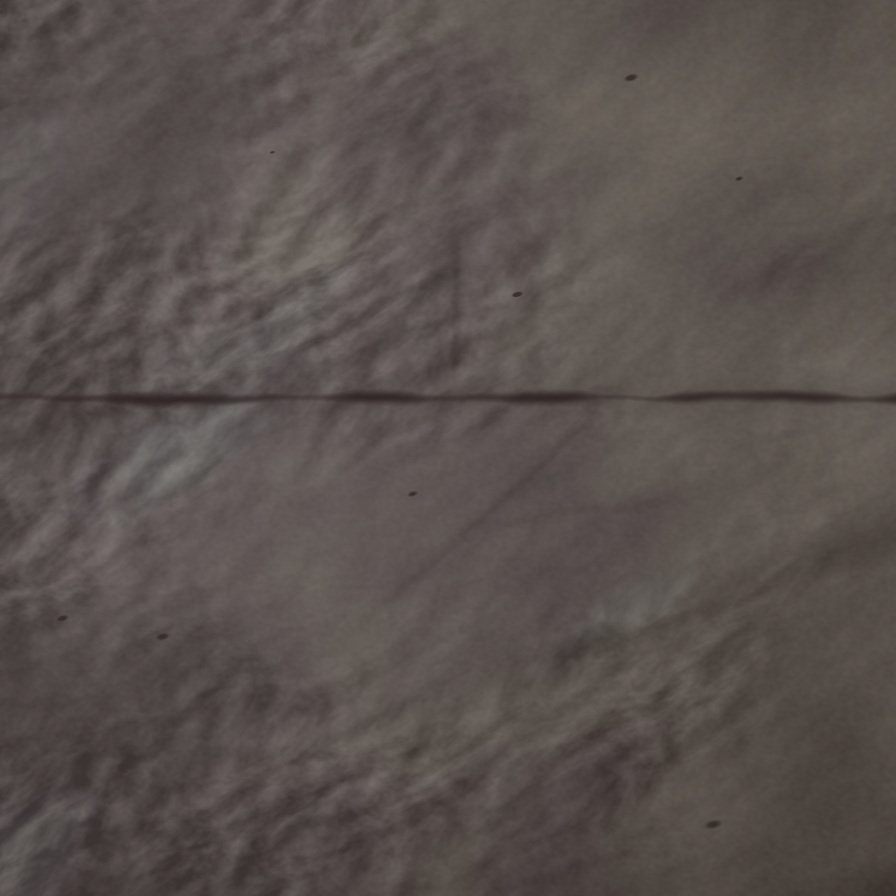
Reproduce this texture procedurally as a WebGL 1 fragment shader.

```glsl
precision highp float;
// Weathered stone wall: dim grey-brown slabs split by one dark level seam.
// Gradient noise, stretched along a rising diagonal, gives mottling and side-lit
// relief; pale worn patches, pits and faint cracks are layered on with masks.

uniform vec2 u_resolution;

const vec3 SHADOW = vec3(0.275, 0.245, 0.235);
const vec3 LIGHT = vec3(0.440, 0.412, 0.400);
const vec3 SEAM_COLOR = vec3(0.185, 0.150, 0.145);
const vec3 PALE_COLOR = vec3(0.455, 0.455, 0.445);
const vec3 OLIVE_TINT = vec3(0.004, 0.003, -0.012);
const vec3 MAUVE_TINT = vec3(0.002, -0.004, 0.006);
const float GRAIN_ANGLE = 0.56;     // rise of the diagonal bedding, radians
const float SEAM_Y = 0.556;
const float MOTTLE_STRENGTH = 0.75;
const float RELIEF_STRENGTH = 0.85;
const float DUST_STRENGTH = 0.09;
const float PIT_CELLS = 8.0;
const float PIT_SHARE = 0.17;

float hash(vec2 p) {
  vec3 q = fract(vec3(p.xyx) * 0.1031);
  q += dot(q, q.yzx + 33.33);
  return fract((q.x + q.y) * q.z);
}

vec2 gradient(vec2 cell) {
  float angle = 6.2832 * hash(cell + 71.0);
  return vec2(cos(angle), sin(angle));
}

float noise(vec2 p) {
  vec2 i = floor(p), f = p - i;
  vec2 w = f * f * f * (f * (f * 6.0 - 15.0) + 10.0);
  vec2 x = vec2(1.0, 0.0);
  float low = mix(dot(gradient(i), f), dot(gradient(i + x), f - x), w.x);
  float high = mix(dot(gradient(i + x.yx), f - x.yx),
                   dot(gradient(i + x.xx), f - x.xx), w.x);
  return mix(low, high, w.y);
}

float fbm(vec2 p) {
  float sum = 0.0, amplitude = 0.6;
  for (int i = 0; i < 4; i++) {
    sum += amplitude * noise(p);
    p = mat2(1.6, 1.2, -1.2, 1.6) * p + 17.3;
    amplitude *= 0.5;
  }
  return sum;
}

vec2 rotate(vec2 p, float angle) {
  float c = cos(angle), s = sin(angle);
  return vec2(c * p.x + s * p.y, c * p.y - s * p.x);
}

// Soft stroke from a to b, fading at both ends.
float stroke(vec2 p, vec2 a, vec2 b, float width) {
  vec2 along = b - a;
  float t = dot(p - a, along) / dot(along, along);
  float d = length(p - a - along * clamp(t, 0.0, 1.0));
  return exp(-d * d / (width * width)) * smoothstep(0.0, 0.2, t) * smoothstep(1.0, 0.7, t);
}

// Ragged ellipse lying along the bedding.
float patchMask(vec2 p, vec2 center, vec2 size, float ragged) {
  float d = length(rotate(p - center, GRAIN_ANGLE) / size);
  return smoothstep(0.0, 0.75, 1.0 - d + ragged);
}

// Sparse dark pits, one possible per cell.
float pits(vec2 p, float ragged) {
  vec2 cell = floor(p * PIT_CELLS);
  vec2 jitter = vec2(hash(cell + 5.0), hash(cell + 19.0));
  vec2 d = rotate(fract(p * PIT_CELLS) - mix(vec2(0.3), vec2(0.7), jitter), 0.25);
  float radius = mix(0.05, 0.11, hash(cell + 43.0));
  float shape = length(d * vec2(1.0, 2.0)) + 0.07 * ragged;
  return step(hash(cell + 3.0), PIT_SHARE) * smoothstep(radius, radius * 0.3, shape);
}

void main() {
  vec2 uv = gl_FragCoord.xy / u_resolution;
  vec2 bed = rotate(uv, GRAIN_ANGLE) * vec2(0.65, 1.15);
  float mottle = fbm(bed * 5.0 + 3.0);
  float ragged = fbm(bed * 17.0 + 40.0);

  // Broad light: brightest above the middle, dim toward the floor.
  vec2 fromGlow = (uv - vec2(0.52, 0.64)) * vec2(0.75, 1.05);
  float tone = 0.63 - 1.05 * dot(fromGlow, fromGlow) + MOTTLE_STRENGTH * mottle;

  // Relief lit from the upper left, roughest on the left side.
  float rough = smoothstep(-0.25, 0.35, fbm(bed * 3.2 + 9.0) + 0.45 * (0.45 - uv.x));
  vec2 bump = bed * 30.0 + 1.5 * mottle;
  vec2 slope = vec2(-0.12, 0.22);
  float relief = fbm(bump - slope) - fbm(bump + slope);
  tone += RELIEF_STRENGTH * (0.15 + rough) * relief;
  tone += 0.35 * rough * ragged;
  tone += DUST_STRENGTH * (noise(uv * 95.0) + noise(uv * vec2(150.0, 190.0)));

  // Hairline cracks, short upright joints and a dark ledge at lower right.
  vec2 bent = uv + 0.012 * vec2(mottle, ragged);
  tone -= 0.17 * stroke(bent, vec2(0.40, 0.30), vec2(0.70, 0.57), 0.006);
  tone -= 0.10 * stroke(bent, vec2(0.50, 0.41), vec2(0.82, 0.45), 0.006);
  tone -= 0.20 * stroke(bent, vec2(0.506, 0.55), vec2(0.506, 0.78), 0.006);
  tone -= 0.40 * stroke(bent, vec2(0.292, 0.54), vec2(0.285, 0.70), 0.009);
  tone -= 0.32 * stroke(bent, vec2(0.50, 0.22), vec2(1.15, 0.46), 0.025);

  vec3 color = mix(SHADOW, LIGHT, clamp(tone, -0.25, 1.2));
  color += mix(MAUVE_TINT, OLIVE_TINT, smoothstep(0.2, 0.9, uv.x + mottle));

  // Pale, cooler worn patches.
  float pale = patchMask(uv, vec2(0.20, 0.50), vec2(0.15, 0.055), ragged);
  pale = max(pale, 0.65 * patchMask(uv, vec2(0.28, 0.615), vec2(0.14, 0.05), ragged));
  pale = max(pale, 0.55 * patchMask(uv, vec2(0.71, 0.325), vec2(0.20, 0.035), ragged));
  pale = max(pale, 0.50 * patchMask(uv, vec2(0.03, 0.05), vec2(0.11, 0.07), ragged));
  pale = max(pale, 0.45 * patchMask(uv, vec2(0.01, 0.80), vec2(0.09, 0.07), ragged));
  color = mix(color, PALE_COLOR * (0.92 + 0.5 * relief), 0.62 * pale);

  // Level seam whose thickness and darkness vary along its length.
  float gap = smoothstep(-0.2, 0.3, noise(vec2(uv.x * 11.0, 2.5)));
  float offset = uv.y - SEAM_Y - 0.005 * noise(vec2(uv.x * 6.0, 8.5)) + 0.005 * ragged;
  float width = mix(0.0035, 0.0075, gap);
  float seam = exp(-offset * offset / (width * width)) * mix(0.45, 0.95, gap);
  float halo = 0.22 * exp(-abs(offset) / 0.014);
  color = mix(color, SEAM_COLOR, max(seam, halo));
  color = mix(color, SEAM_COLOR, 0.8 * pits(uv, ragged));

  gl_FragColor = vec4(color, 1.0);
}
```
